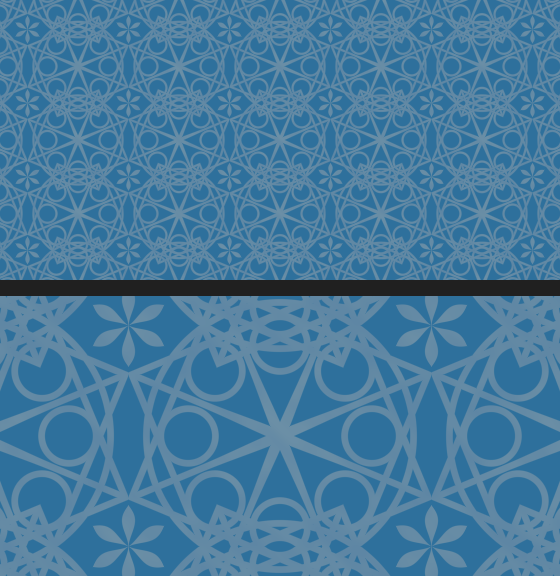
Top, the full canvas; bottom, a detail of the centre.
Give the GLSL for this pattern, as a WebGL 1 fragment shader.

```glsl
precision highp float;
// Overlapping eight-spoked rosettes with six-petal flowers in the gaps, pale lines on blue.
uniform vec2 u_resolution;

#define CELL vec2(0.3607, 0.2630)
#define TIP_RADIUS 0.191
#define RING_RADIUS 0.159
#define LOOP_CENTER 0.1094
#define LOOP_RADIUS 0.0325
#define LINE_HALF 0.0040
#define SPOKE_HALF 0.0066
#define PETAL_LENGTH 0.049
#define PETAL_HALF 0.0078
#define GROUND vec3(0.180, 0.440, 0.610)
#define LINE_COOL vec3(0.360, 0.520, 0.640)
#define LINE_PALE vec3(0.420, 0.560, 0.650)

const float PI = 3.14159265;

// Fold the plane into one mirrored sector around the x axis.
vec2 foldSector(vec2 p, float count) {
  float sector = 2.0 * PI / count;
  float angle = atan(p.y, p.x + 1e-6);
  angle = abs(mod(angle + 0.5 * sector, sector) - 0.5 * sector);
  return length(p) * vec2(cos(angle), sin(angle));
}

// Signed distance to the rosette lines, negative inside.
float rosette(vec2 p) {
  vec2 q = foldSector(p, 8.0);
  float r = length(p);
  vec2 spokeDir = vec2(cos(PI / 8.0), sin(PI / 8.0));
  vec2 mirrorDir = vec2(spokeDir.x, -spokeDir.y);

  // Tapered spokes
  float along = dot(q, spokeDir);
  float across = abs(dot(q, vec2(-spokeDir.y, spokeDir.x)));
  float taper = mix(SPOKE_HALF, LINE_HALF, smoothstep(0.0, 0.10, r));
  float d = max(across - taper, along - TIP_RADIUS);

  // Loops between the spokes and the outer ring
  float loops = abs(length(q - vec2(LOOP_CENTER, 0.0)) - LOOP_RADIUS);
  float ring = abs(r - RING_RADIUS);

  // Star joining every second spoke tip
  float apothem = TIP_RADIUS * cos(PI / 4.0);
  float star = min(abs(dot(q, spokeDir) - apothem), abs(dot(q, mirrorDir) - apothem));
  return min(d, min(min(loops, ring), star) - LINE_HALF);
}

// Signed distance to six slender petals, one pointing straight up.
float flower(vec2 p) {
  vec2 q = foldSector(p.yx, 6.0);
  float t = clamp(q.x / PETAL_LENGTH, 0.0, 1.0);
  float halfWidth = PETAL_HALF * sin(PI * pow(t, 1.5));
  return max(q.y - halfWidth, q.x - PETAL_LENGTH);
}

// Layered sines, roughly 0 to 1.
float mottle(vec2 p) {
  float v = sin(p.x * 61.0 + 2.0 * sin(p.y * 47.0));
  v += 0.6 * sin(p.y * 113.0 + 1.5 * sin(p.x * 89.0));
  v += 0.4 * sin((p.x + p.y) * 211.0);
  return 0.5 + 0.25 * v;
}

void main() {
  vec2 uv = (gl_FragCoord.xy - 0.5 * u_resolution) / u_resolution.y;
  float pixel = 1.0 / u_resolution.y;

  vec2 local = mod(uv + 0.5 * CELL, CELL) - 0.5 * CELL;
  vec2 gap = mod(uv, CELL) - 0.5 * CELL;

  // Rosettes reach into the cells above and below
  float d = flower(gap);
  for (int j = -1; j <= 1; j++) {
    d = min(d, rosette(local - vec2(0.0, float(j) * CELL.y)));
  }

  // Lines grow paler towards the hubs, with slight unevenness
  float hub = 1.0 - smoothstep(0.0, 0.16, min(length(local), 2.0 * length(gap)));
  float tone = clamp(0.25 + 0.45 * hub + 0.55 * (mottle(uv) - 0.35), 0.0, 1.0);
  vec3 lineColor = mix(LINE_COOL, LINE_PALE, tone);

  float cover = 1.0 - smoothstep(-0.75 * pixel, 0.75 * pixel, d);
  gl_FragColor = vec4(mix(GROUND, lineColor, cover), 1.0);
}
```
